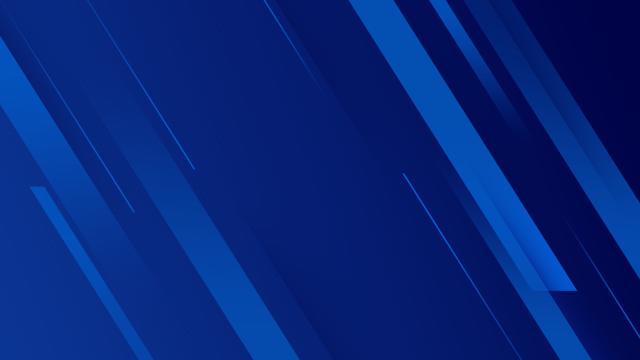
A Shadertoy shader for this background:

```glsl
// Deep blue backdrop crossed by slanted glowing bands, hairlines and soft shadows.

// Antialiased step, about one pixel wide
float edge(float v) {
    float w = 0.8 / iResolution.y;
    return smoothstep(-w, w, v);
}

// Coverage of the interval from a to b
float band(float v, float a, float b) {
    return edge(v - a) * edge(b - v);
}

// Shadow that starts sharply at a and fades to the right
float shadow(float v, float a, float size) {
    return edge(v - a) * exp(-max(v - a, 0.0) / size);
}

// Thin stroke centred on a
float hairline(float v, float a) {
    return band(v, a - 0.0024, a + 0.0024);
}

void mainImage(out vec4 fragColor, in vec2 fragCoord) {
    vec2 p = fragCoord / iResolution.y;
    float across = fragCoord.x / iResolution.x;
    float depth = 1.0 - p.y;             // distance from the top
    float s = p.x - 0.632 * depth;       // constant along each slanted band

    vec3 azure = vec3(0.015, 0.33, 0.75);
    vec3 cobalt = vec3(0.02, 0.29, 0.68);
    vec3 night = vec3(0.005, 0.03, 0.30);

    // Base gradient, from royal blue to navy at the upper right
    float t = 0.82 * across + 0.18 * p.y;
    vec3 col = mix(vec3(0.045, 0.215, 0.59), vec3(0.02, 0.11, 0.44), smoothstep(-0.1, 0.6, t));
    col = mix(col, vec3(0.0, 0.01, 0.28), smoothstep(0.48, 0.98, t));

    // Faint staggered dots
    vec2 cell = p / vec2(0.018, 0.012);
    cell.x += 0.5 * mod(floor(cell.y), 2.0);
    vec2 q = (fract(cell) - 0.5) * vec2(0.018, 0.012);
    float dots = 1.0 - smoothstep(0.001, 0.004, length(q));
    col += vec3(0.0, 0.012, 0.02) * dots * (1.0 - smoothstep(0.4, 0.75, across));

    // Soft shadows beside the bands
    col = mix(col, night, 0.40 * shadow(s, -0.0625, 0.08) * (1.0 - smoothstep(0.1, 0.85, depth)));
    col = mix(col, night, 0.32 * shadow(s, 0.294, 0.09) * smoothstep(0.5, 0.85, depth));
    col = mix(col, night, 0.38 * shadow(s, 0.764, 0.12) * (1.0 - smoothstep(0.1, 0.6, depth)));
    col = mix(col, night, 0.45 * shadow(s, 1.093, 0.09));
    col = mix(col, night, 0.35 * shadow(s, 1.421, 0.06));

    // Left bands
    float fade = 1.0 - smoothstep(0.15, 0.87, depth);
    col = mix(col, azure, 0.95 * fade * band(s, -0.183, -0.0625));
    col = mix(col, azure, 0.9 * band(s, -0.246, -0.205) * edge(depth - 0.5185)
        * (1.0 - 0.35 * smoothstep(0.6, 1.0, depth)));
    col = mix(col, cobalt, smoothstep(0.12, 0.95, depth) * band(s, 0.072, 0.201));

    // Right bands
    col = mix(col, azure, 0.9 * (1.0 - smoothstep(0.0, 0.43, depth)) * band(s, 1.192, 1.238));
    float wide = band(s, 1.287, 1.421);
    col = mix(col, cobalt, wide * mix(0.35, 1.0, smoothstep(0.0, 0.75, depth)));
    col = mix(col, night, 0.4 * wide * shadow(s, 1.356, 0.04) * (1.0 - smoothstep(0.25, 0.65, depth)));

    // Central bright band with a flat foot
    float central = band(s, 0.968, 1.093) * edge(0.808 - depth);
    vec3 glow = mix(vec3(0.015, 0.31, 0.70), vec3(0.015, 0.36, 0.84), smoothstep(0.35, 0.8, depth));
    col = mix(col, glow, central);

    // Overlapping lower band and the shadow it casts
    float rise = smoothstep(0.4, 0.8, depth);
    col = mix(col, vec3(0.02, 0.10, 0.48), 0.65 * rise * shadow(s, 1.012, 0.035));
    col = mix(col, cobalt, smoothstep(0.38, 0.95, depth) * band(s, 0.924, 1.012));

    // Hairlines, each with its own fade along the slope
    float lines = hairline(s, 0.243) * edge(0.47 - depth) * mix(0.35, 0.9, smoothstep(0.0, 0.4, depth));
    lines += hairline(s, 0.0) * edge(0.59 - depth) * smoothstep(-0.1, 0.5, depth) * 0.85;
    lines += hairline(s, 0.734) * (1.0 - smoothstep(0.0, 0.31, depth)) * 0.85;
    lines += hairline(s, 0.816) * edge(depth - 0.4815) * (1.0 - 0.6 * smoothstep(0.6, 1.0, depth));
    lines += hairline(s, 1.185) * smoothstep(0.55, 0.9, depth) * 0.85;
    col = mix(col, vec3(0.02, 0.38, 0.84), min(lines, 1.0));

    fragColor = vec4(col, 1.0);
}
```
